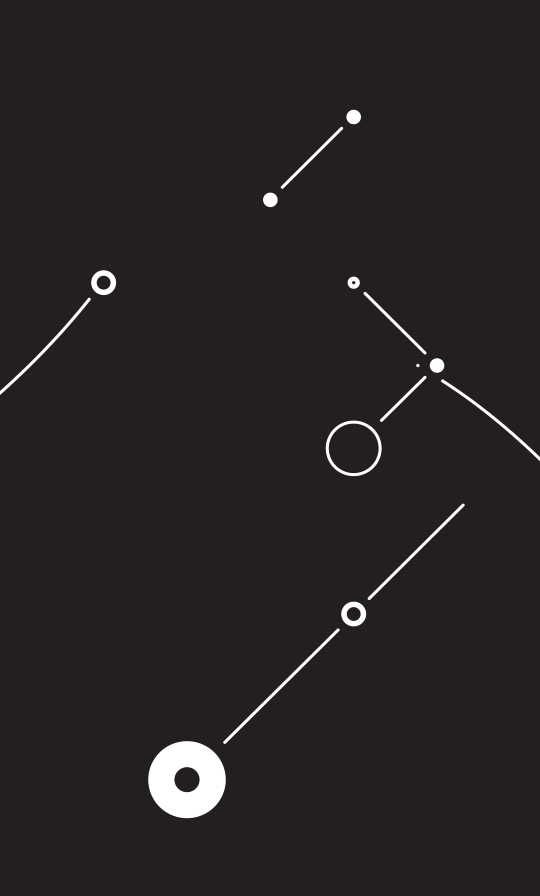
A Shadertoy shader for this background:

```glsl
#define BOARD vec2(460.0, 768.0)
#define LATTICE_ORIGIN vec2(17.3, 29.3)
#define LATTICE_STEP 71.0
#define STROKE_HALF 1.3
#define CURVE_STEPS 14
#define EDGE_SOFTNESS 0.65
#define CHARCOAL vec3(0.137, 0.122, 0.125)
#define WHITE vec3(1.0)

// Lattice column, lattice row, outer radius, inner radius (negative = solid)
const vec4 nodes[9] = vec4[9](
    vec4(4.0, 1.0, 6.2, -1.0),
    vec4(3.0, 2.0, 6.2, -1.0),
    vec4(1.0, 3.0, 10.6, 5.9),
    vec4(4.0, 3.0, 5.2, 1.4),
    vec4(5.0, 4.0, 6.2, -1.0),
    vec4(4.77, 4.0, 1.4, -1.0),
    vec4(4.0, 5.0, 23.8, 21.2),
    vec4(4.0, 7.0, 10.6, 5.9),
    vec4(2.0, 9.0, 33.0, 10.7));

// Straight links: start and end in board units, y downward
const vec4 links[5] = vec4[5](
    vec4(291.0, 110.0, 240.5, 160.5),
    vec4(311.0, 251.5, 362.0, 302.5),
    vec4(362.0, 323.5, 325.0, 360.3),
    vec4(394.5, 433.0, 314.5, 513.0),
    vec4(288.0, 540.0, 191.5, 636.3));

float segmentDistance(vec2 p, vec2 a, vec2 b) {
    vec2 along = b - a;
    float t = clamp(dot(p - a, along) / dot(along, along), 0.0, 1.0);
    return length(p - a - along * t);
}

float ringDistance(vec2 p, float outer, float inner) {
    float r = length(p);
    return max(r - outer, inner - r);
}

// Quadratic curve approximated by short segments
float curveDistance(vec2 p, vec2 a, vec2 control, vec2 b) {
    float nearest = 1e5;
    vec2 previous = a;
    for (int i = 1; i <= CURVE_STEPS; i++) {
        float t = float(i) / float(CURVE_STEPS);
        vec2 next = mix(mix(a, control, t), mix(control, b, t), t);
        nearest = min(nearest, segmentDistance(p, previous, next));
        previous = next;
    }
    return nearest;
}

void mainImage(out vec4 fragColor, in vec2 fragCoord) {
    vec2 uv = fragCoord / iResolution.xy;
    vec2 p = vec2(uv.x, 1.0 - uv.y) * BOARD;
    float softness = EDGE_SOFTNESS * BOARD.y / iResolution.y;

    // Links and the two arcs leaving the sides
    float stroke = 1e5;
    for (int i = 0; i < links.length(); i++) {
        stroke = min(stroke, segmentDistance(p, links[i].xy, links[i].zw));
    }
    stroke = min(stroke, curveDistance(p,
        vec2(76.0, 256.5), vec2(40.0, 302.0), vec2(-8.0, 344.0)));
    stroke = min(stroke, curveDistance(p,
        vec2(377.0, 326.5), vec2(423.0, 356.0), vec2(470.0, 403.5)));
    float shape = stroke - STROKE_HALF;

    // Dots and rings on the lattice
    for (int i = 0; i < nodes.length(); i++) {
        vec2 center = LATTICE_ORIGIN + nodes[i].xy * LATTICE_STEP;
        shape = min(shape, ringDistance(p - center, nodes[i].z, nodes[i].w));
    }

    float ink = 1.0 - smoothstep(-softness, softness, shape);
    fragColor = vec4(mix(CHARCOAL, WHITE, ink), 1.0);
}
```
